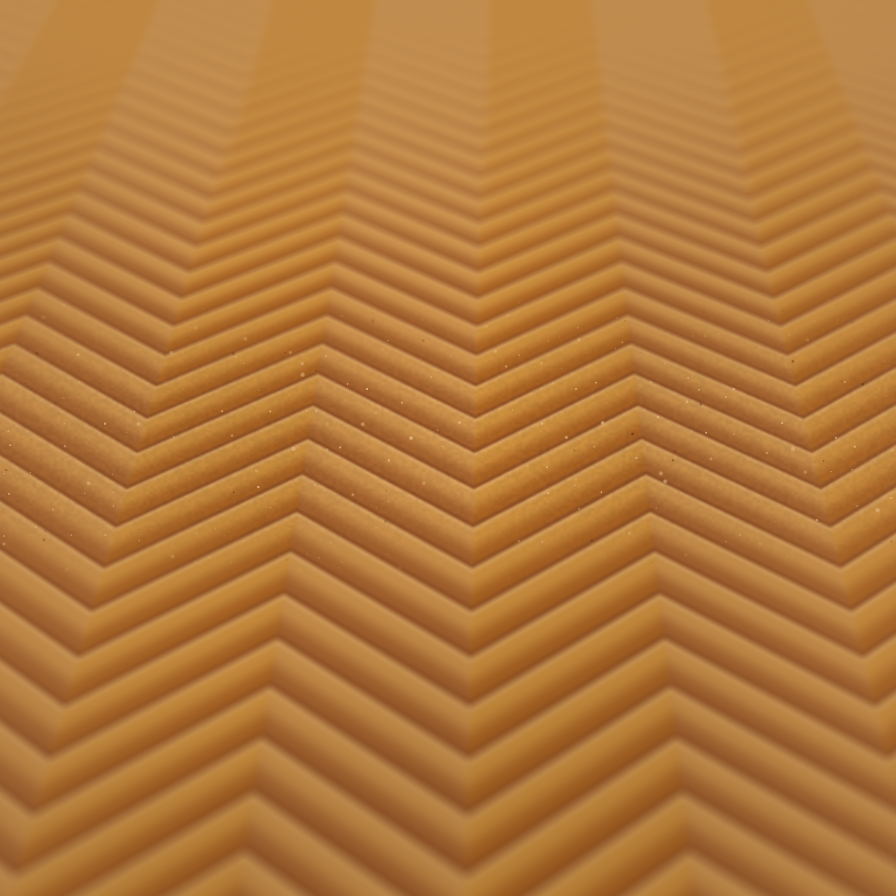
Reproduce this texture procedurally as a three.js fragment shader.

```glsl
// Amber rubber mat with chevron ridges receding in shallow focus.
varying vec2 vUv;

float hash(vec2 p) {
  p = fract(p * vec2(0.1031, 0.1137));
  p += dot(p, p.yx + 33.33);
  return fract((p.x + p.y) * p.x * 17.0);
}

float noise(vec2 p) {
  vec2 i = floor(p), f = fract(p);
  f = f * f * (3.0 - 2.0 * f);
  return mix(mix(hash(i), hash(i + vec2(1.0, 0.0)), f.x),
             mix(hash(i + vec2(0.0, 1.0)), hash(i + 1.0), f.x), f.y);
}

// Colour of the ridged surface, seen in perspective
vec3 ridges(vec2 p) {
  float depth = 1.9 - p.y;
  float column = (p.x - 0.557) / (0.134 * depth) + 0.145;
  float h = fract(column * 0.5);
  float zigzag = 1.0 - abs(2.0 * h - 1.0);
  float rising = step(h, 0.5);

  // One ridge from its lit lip (0) down to the groove (1)
  float t = fract(0.75 - 50.3 / depth + 2.4 * zigzag);
  vec3 crest = mix(vec3(0.755, 0.535, 0.275), vec3(0.76, 0.53, 0.23), rising);
  vec3 flank = mix(vec3(0.61, 0.365, 0.17), vec3(0.63, 0.365, 0.125), rising);
  vec3 groove = vec3(0.53, 0.29, 0.13);
  vec3 lip = vec3(0.80, 0.60, 0.36);
  vec3 color = mix(crest, flank, smoothstep(0.22, 0.76, t));
  color = mix(color, groove, smoothstep(0.80, 0.92, t));
  color = mix(color, lip, smoothstep(0.94, 0.99, t));
  return mix(color, mix(lip, crest, smoothstep(0.0, 0.14, t)), step(t, 0.14));
}

// Scattered round dust grains, one candidate per cell
float dust(vec2 p, float cells, float chance) {
  vec2 q = p * cells;
  vec2 id = floor(q);
  vec2 center = 0.3 + 0.4 * vec2(hash(id + 7.1), hash(id + 19.7));
  float radius = mix(0.10, 0.25, hash(id + 41.3));
  float grain = 1.0 - smoothstep(radius * 0.4, radius, length(fract(q) - center));
  return grain * step(hash(id + 3.7), chance) * (0.4 + 0.6 * hash(id + 57.0));
}

void main() {
  vec2 uv = vUv;

  // Depth of field: average over a spiral-filled disk
  float blur = 0.0018 + 0.018 * max(abs(uv.y - 0.5) - 0.06, 0.0);
  vec3 color = vec3(0.0);
  for (int i = 0; i < 48; i++) {
    float k = float(i) + 0.5;
    float angle = k * 2.39996;
    color += ridges(uv + blur * sqrt(k / 48.0) * vec2(cos(angle), sin(angle)));
  }
  color /= 48.0;

  // Pale haze in the distance, keeping the alternating columns
  float column = (uv.x - 0.557) / (0.134 * (1.9 - uv.y)) + 0.145;
  float h = fract(column * 0.5);
  float golden = smoothstep(0.0, 0.06, h) * (1.0 - smoothstep(0.47, 0.53, h));
  vec3 haze = mix(vec3(0.755, 0.56, 0.32), vec3(0.745, 0.535, 0.26), golden);
  color = mix(color, haze, 0.80 * smoothstep(0.62, 0.98, uv.y));

  // Broad lighting, darker toward the near edge
  color *= 0.97 + 0.06 * noise(uv * 4.0 + 2.0);
  color *= mix(0.95, 1.02, smoothstep(0.0, 0.5, uv.y));
  float side = abs(uv.x - 0.5) * 2.0;
  color = mix(color, vec3(0.66, 0.47, 0.28), 0.16 * side * side);

  // Fine grain and dust in the focused band
  float focus = smoothstep(0.33, 0.46, uv.y) * (1.0 - smoothstep(0.54, 0.70, uv.y));
  color *= 1.0 + 0.07 * focus * (noise(uv * vec2(260.0, 320.0)) - 0.5);
  float pale = max(dust(uv, 75.0, 0.045), dust(uv + 0.37, 130.0, 0.02));
  color = mix(color, vec3(0.91, 0.77, 0.58), 0.75 * focus * pale);
  color = mix(color, vec3(0.40, 0.20, 0.09), 0.7 * focus * dust(uv + 0.71, 90.0, 0.008));

  gl_FragColor = vec4(color, 1.0);
}
```
